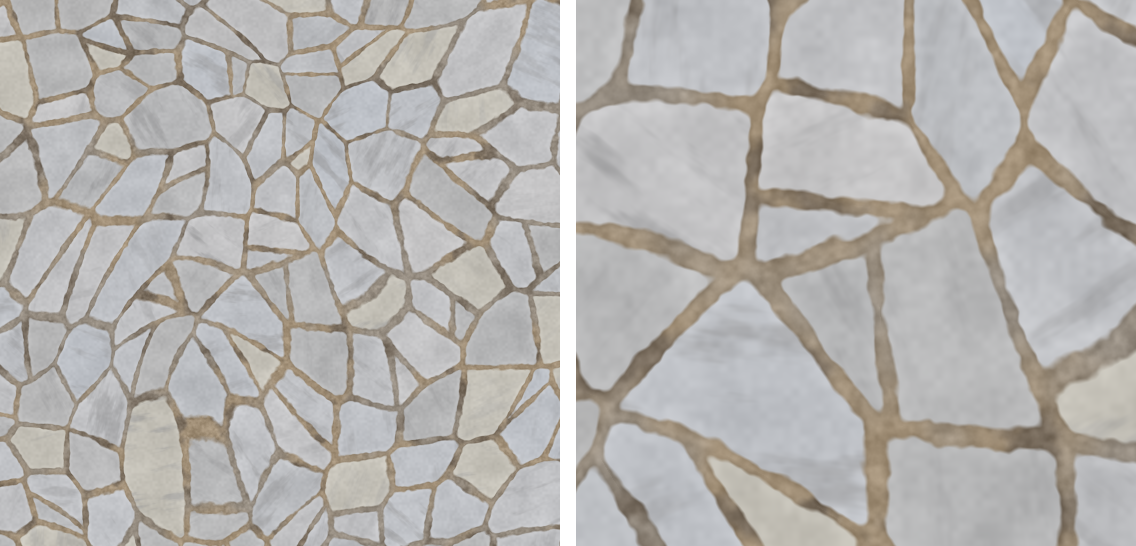
Left, the full canvas; right, a detail of the centre.
Reproduce this texture procedurally as a WebGL 1 fragment shader.

```glsl
precision highp float;
uniform vec2 u_resolution;

// Layout, in units of one grid cell
const float CELLS = 9.6;         // grid cells across the canvas
const float JITTER = 0.82;       // scatter of the stone centres
const float SIZE_SPREAD = 0.24;  // variation of stone size
const float SPLIT_SHARE = 0.32;  // share of stones broken in two
const float HALF_GAP = 0.050;    // half the width of a joint
const float GAP_SPREAD = 0.030;
const float CORNER = 0.05;       // rounding of the corners
const float WARP = 0.85;         // bending of the rows
const float CHIPPING = 0.075;    // roughness of the outline
const float SOFTNESS = 0.010;

// Colours
const vec3 STONE_COOL = vec3(0.735, 0.750, 0.775);
const vec3 STONE_PALE = vec3(0.765, 0.762, 0.765);
const vec3 STONE_GREY = vec3(0.705, 0.705, 0.705);
const vec3 STONE_CREAM = vec3(0.765, 0.752, 0.715);
const vec3 VEIN = vec3(0.60, 0.60, 0.605);
const vec3 SAND = vec3(0.635, 0.565, 0.470);
const vec3 MORTAR = vec3(0.590, 0.555, 0.510);
const vec3 CREVICE = vec3(0.440, 0.395, 0.345);

float hash(vec2 p) {
  vec3 q = fract(vec3(p.xyx) * 0.1031);
  q += dot(q, q.yzx + 33.33);
  return fract((q.x + q.y) * q.z);
}

vec2 hash2(vec2 p) {
  return vec2(hash(p + 17.3), hash(p + 91.7));
}

float noise(vec2 p) {
  vec2 i = floor(p);
  vec2 f = fract(p);
  f = f * f * (3.0 - 2.0 * f);
  return mix(mix(hash(i), hash(i + vec2(1.0, 0.0)), f.x),
             mix(hash(i + vec2(0.0, 1.0)), hash(i + 1.0), f.x), f.y);
}

float fbm(vec2 p) {
  float sum = 0.0;
  float amp = 0.533;
  for (int i = 0; i < 4; i++) {
    sum += amp * noise(p);
    p = mat2(1.6, 1.2, -1.2, 1.6) * p + 7.1;
    amp *= 0.5;
  }
  return sum;
}

float smoothMin(float a, float b) {
  float h = max(CORNER - abs(a - b), 0.0) / CORNER;
  return min(a, b) - h * h * CORNER * 0.25;
}

vec2 centre(vec2 cell) {
  return cell + 0.5 + JITTER * (hash2(cell) - 0.5);
}

// Squared distance to a centre, less the weight of its stone
float power(vec2 toCentre, vec2 cell) {
  return dot(toCentre, toCentre) - SIZE_SPREAD * (hash(cell + 53.9) - 0.5);
}

// Distance to the stone border in x, stone identity in yz
vec3 paving(vec2 p) {
  vec2 home = floor(p);
  vec2 cell = home;
  float best = 100.0;
  for (int j = -2; j <= 2; j++) {
    for (int i = -2; i <= 2; i++) {
      vec2 c = home + vec2(float(i), float(j));
      float d = power(centre(c) - p, c);
      if (d < best) { best = d; cell = c; }
    }
  }
  vec2 own = centre(cell) - p;
  float border = 10.0;
  for (int j = -2; j <= 2; j++) {
    for (int i = -2; i <= 2; i++) {
      if (i == 0 && j == 0) continue;
      vec2 c = cell + vec2(float(i), float(j));
      vec2 other = centre(c) - p;
      float d = 0.5 * (power(other, c) - best) / length(other - own);
      border = smoothMin(border, d);
    }
  }
  // Break some stones along a straight line
  if (hash(cell + 29.1) < SPLIT_SHARE) {
    float angle = 6.2832 * hash(cell + 71.3);
    float side = dot(own, vec2(cos(angle), sin(angle))) + 0.3 * (hash(cell + 5.7) - 0.5);
    border = smoothMin(border, abs(side));
    cell += 0.37 * step(0.0, side);
  }
  return vec3(border, cell);
}

vec3 stoneColour(vec2 p, vec2 id, float inset) {
  float kind = hash(id + 11.9);
  vec3 colour = mix(STONE_COOL, STONE_PALE, hash(id + 43.1));
  colour = mix(colour, STONE_GREY, 0.8 * smoothstep(0.55, 0.8, kind));
  colour = mix(colour, STONE_CREAM, step(kind, 0.17));
  // Cloudy marbling and directional veins
  float angle = 6.2832 * hash(id + 3.3);
  vec2 axis = vec2(cos(angle), sin(angle));
  vec2 along = vec2(dot(p, axis), dot(p, vec2(-axis.y, axis.x)));
  float vein = fbm(along * vec2(1.6, 6.0) + id * 3.7);
  colour = mix(colour, VEIN, 0.6 * hash(id + 8.2) * smoothstep(0.50, 0.78, vein));
  colour += 0.10 * (fbm(p * 2.8 + id * 5.1) - 0.5) + 0.035 * (noise(p * 22.0) - 0.5);
  // Pale worn rim
  return colour + 0.022 * (1.0 - smoothstep(0.02, 0.09, inset));
}

vec3 jointColour(vec2 p, float inset) {
  vec3 colour = mix(SAND, MORTAR, smoothstep(0.38, 0.62, fbm(p * 0.9 + 31.0)));
  float hollow = smoothstep(0.52, 0.72, fbm(p * 2.4 + 57.0));
  colour = mix(colour, CREVICE, 0.8 * hollow);
  colour += 0.17 * (fbm(p * 11.0) - 0.5) + 0.07 * (noise(p * 27.0) - 0.5);
  // Shade against the stone edge
  return colour - 0.035 * smoothstep(-0.04, -0.005, inset);
}

void main() {
  float pixel = CELLS / u_resolution.x;
  vec2 p = gl_FragCoord.xy * pixel + 20.0;
  vec2 bend = vec2(noise(p * 0.30), noise(p * 0.30 + 40.0)) - 0.5;
  vec3 stone = paving(p + 2.0 * WARP * bend);

  float chips = CHIPPING * (fbm(p * 4.5) - 0.5) + 0.022 * (noise(p * 15.0) - 0.5);
  float gap = HALF_GAP + GAP_SPREAD * (hash(stone.yz + 63.0) - 0.5);
  float inset = stone.x + chips - gap;
  float edge = SOFTNESS + 0.6 * pixel;
  float cover = smoothstep(-edge, edge, inset);

  vec3 colour = mix(jointColour(p, inset), stoneColour(p, stone.yz, inset), cover);
  gl_FragColor = vec4(colour, 1.0);
}
```
